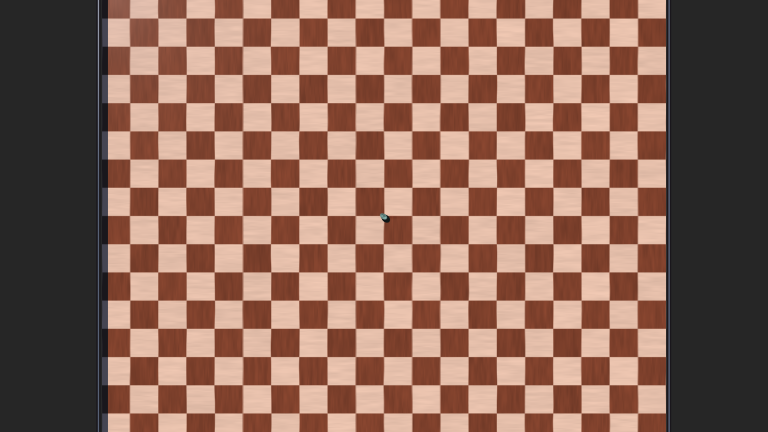
Write a WebGL 2 fragment shader that draws this pattern.

```glsl
#version 300 es
precision highp float;
// Top view of a wooden checkerboard, 20 tiles across and cut off above and below.
// Signed triangle waves give the checks; stretched value noise gives the grain.
// Thin steel rails, a shaded left rim and one small stone complete the scene.
uniform vec2 u_resolution;
out vec4 fragColor;

const float TILE = 0.0653;        // tile side, in canvas heights
const float HALF_BOARD = 10.0 * TILE;
const vec3 BACKDROP = vec3(0.15);
const vec3 DARK_WOOD = vec3(0.49, 0.25, 0.17);
const vec3 PALE_WOOD = vec3(0.90, 0.75, 0.67);
const vec3 RIM_DARK = vec3(0.10, 0.09, 0.11);
const vec3 RIM_PALE = vec3(0.27, 0.27, 0.32);
const vec3 STEEL = vec3(0.34, 0.38, 0.46);
const vec3 STONE = vec3(0.42, 0.56, 0.54);

float hash(vec2 p) {
    return fract(sin(dot(p, vec2(127.1, 311.7))) * 43758.5453);
}

float noise(vec2 p) {
    vec2 i = floor(p), f = fract(p);
    f = f * f * (3.0 - 2.0 * f);
    return mix(mix(hash(i), hash(i + vec2(1, 0)), f.x),
               mix(hash(i + vec2(0, 1)), hash(i + vec2(1, 1)), f.x), f.y);
}

// Centred grain: x runs across the fibres, y along them.
float grain(vec2 p) {
    return 0.6 * noise(p * vec2(9.0, 1.6)) + 0.4 * noise(p * vec2(22.0, 3.0)) - 0.5;
}

// Alternates between +1 and -1 on unit cells, with edges of half width w.
float squareWave(float x, float w) {
    return clamp((abs(mod(x - 0.5, 2.0) - 1.0) - 0.5) / w, -1.0, 1.0);
}

// Coverage of a shape from its signed distance.
float cover(float d, float aa) {
    return 1.0 - smoothstep(-aa, aa, d);
}

float ellipse(vec2 p, vec2 radius, float angle) {
    float c = cos(angle), s = sin(angle);
    p = mat2(c, -s, s, c) * p;
    return (length(p / radius) - 1.0) * min(radius.x, radius.y);
}

// Share of pale wood at q, in tiles; some upright joints are softer than others.
float checks(vec2 q, float w) {
    float joint = floor(q.x + 0.5);
    float blur = w * (1.0 + 0.9 * hash(vec2(joint, 4.0)));
    float sway = 0.025 * (noise(vec2(joint * 7.3, q.y * 1.5)) - 0.5);
    return 0.5 + 0.5 * squareWave(q.x + sway, blur) * squareWave(q.y, w);
}

vec3 wood(vec2 q, float pale) {
    vec2 id = floor(q);
    vec2 shift = 40.0 * vec2(hash(id), hash(id + 17.0));
    float tone = hash(id + 5.0) - 0.5;
    vec3 darkWood = DARK_WOOD * (1.0 + 0.20 * grain(q + shift) + 0.06 * tone);
    vec3 paleWood = PALE_WOOD * (1.0 + 0.09 * grain(q.yx + shift) + 0.025 * tone);
    return mix(darkWood, paleWood, pale);
}

vec3 addRail(vec3 col, float x, float at, vec3 tint, float aa) {
    col = mix(col, RIM_DARK, cover(abs(x - at) - 0.0050, aa));
    return mix(col, tint, cover(abs(x - at) - 0.0016, aa));
}

vec3 addStone(vec3 col, vec2 p, float aa) {
    float shadow = cover(ellipse(p - vec2(0.016, -0.003), vec2(0.016, 0.003), 0.0), 0.004);
    col = mix(col, col * vec3(0.85, 0.65, 0.62), 0.5 * shadow);
    col = mix(col, vec3(0.06, 0.09, 0.09),
              cover(ellipse(p - vec2(0.004, -0.006), vec2(0.011, 0.008), -0.7), aa));
    vec3 stone = STONE * (0.75 + 0.5 * noise(p * 260.0));
    return mix(col, stone, cover(ellipse(p - vec2(-0.001, -0.001), vec2(0.009, 0.006), -0.6), aa));
}

void main() {
    vec2 p = (gl_FragCoord.xy - 0.5 * u_resolution) / u_resolution.y;
    float aa = 0.6 / u_resolution.y;
    vec2 q = p / TILE;

    // Board, with a faint sheen toward the upper left
    float pale = checks(q, max(aa, 0.0013) / TILE);
    vec3 board = wood(q, pale);
    float sheen = exp(-6.0 * length(p - vec2(-0.62, 0.50)));
    board = mix(board, vec3(0.75, 0.66, 0.66), 0.28 * sheen);

    // Shaded strip along the left rim
    vec3 rim = mix(RIM_DARK, RIM_PALE, pale);
    board = mix(board, rim, cover(p.x + 0.639, aa));

    // Surroundings and steel rails
    vec3 col = BACKDROP;
    float glint = smoothstep(0.0, 0.5, p.y);
    col = addRail(col, p.x, -0.661, mix(STEEL, vec3(0.58, 0.60, 0.66), glint), aa);
    col = addRail(col, p.x, 0.660, STEEL, aa);
    col = mix(col, board, cover(abs(p.x) - HALF_BOARD, aa));

    fragColor = vec4(addStone(col, p, aa), 1.0);
}
```
